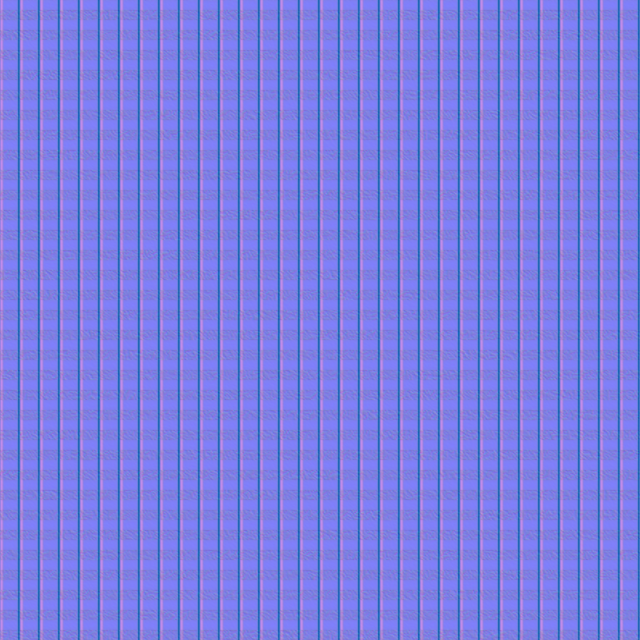
Reproduce this texture map procedurally as a WebGL 1 fragment shader.

```glsl
precision highp float;
uniform vec2 u_resolution;

float hash(vec2 p) {
  vec3 q = fract(vec3(p.xyx) * 0.1031);
  q += dot(q, q.yzx + 33.33);
  return fract((q.x + q.y) * q.z);
}

float noise(vec2 p) {
  vec2 i = floor(p);
  vec2 f = fract(p);
  f = f * f * (3.0 - 2.0 * f);
  return mix(mix(hash(i), hash(i + vec2(1.0, 0.0)), f.x),
             mix(hash(i + vec2(0.0, 1.0)), hash(i + 1.0), f.x), f.y);
}

// Soft periodic line of unit spacing
float line(float x, float center, float halfWidth, float soft) {
  float d = abs(fract(x - center + 0.5) - 0.5);
  return 1.0 - smoothstep(halfWidth - soft, halfWidth + soft, d);
}

void main() {
  vec2 uv = gl_FragCoord.xy / u_resolution;
  vec2 grid = uv * 32.0;
  vec2 cell = floor(grid);
  vec2 soft = max(32.0 / u_resolution * 0.7, vec2(0.04));

  // Rough band fills the lower half of each cell
  float band = line(grid.y, 0.25, 0.26, soft.y);
  float bandEdge = line(grid.y, 0.48, 0.03, soft.y)
                 + 0.5 * line(grid.y, 0.03, 0.03, soft.y);

  // Fine grain as slope and height
  vec2 grainUv = uv * vec2(400.0, 460.0);
  float grain = noise(grainUv) - 0.5;
  float slopeX = noise(grainUv + vec2(0.7, 0.0)) - noise(grainUv - vec2(0.7, 0.0));
  float slopeY = noise(grainUv + vec2(0.0, 0.7)) - noise(grainUv - vec2(0.0, 0.7));
  float wear = 0.8 + 0.4 * hash(cell + 7.0);

  // Smooth half, brightest at its middle, with a faint weave
  vec3 color = vec3(0.50, 0.50, 0.955);
  color.b += 0.03 * line(grid.y, 0.75, 0.14, 0.1);
  color.b -= 0.012 * (0.5 + 0.5 * cos(grid.x * 25.1327));
  color = mix(color, vec3(0.495, 0.495, 0.885), band);
  color -= vec3(0.01, 0.01, 0.03) * bandEdge;

  // Ridge flanks: soft shoulders, then saturated cores
  vec3 pinkShoulder = mix(vec3(0.59, 0.50, 0.87), vec3(0.57, 0.49, 0.81), band);
  color = mix(color, pinkShoulder, 0.9 * line(grid.x, 0.09, 0.09, soft.x));
  color = mix(color, vec3(0.42, 0.53, 0.86), 0.9 * line(grid.x, 0.92, 0.07, soft.x));
  vec3 pink = mix(vec3(0.76, 0.55, 0.92), vec3(0.68, 0.53, 0.85), band);
  color = mix(color, pink, line(grid.x, 0.085, 0.045, soft.x));
  color = mix(color, vec3(0.10, 0.39, 0.70), line(grid.x, 0.94, 0.04, soft.x));

  // Relief grain, strong in bands and weak elsewhere
  float rough = wear * mix(0.15, 1.0, band);
  color += rough * vec3(0.07 * slopeX, 0.07 * slopeY, 0.09 * grain);

  gl_FragColor = vec4(clamp(color, 0.0, 1.0), 1.0);
}
```
